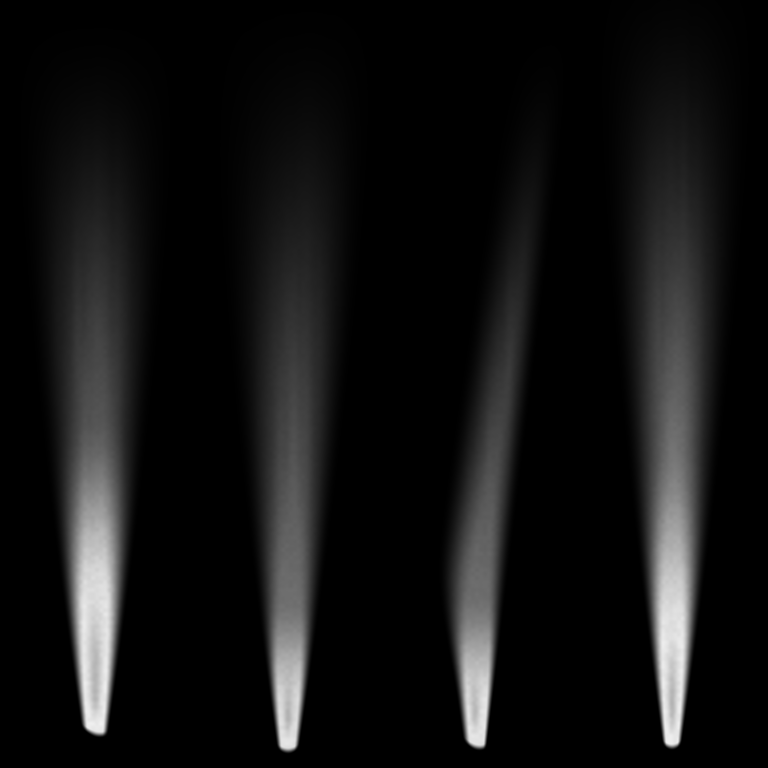
Write a three.js fragment shader that draws this background.

```glsl
varying vec2 vUv;

float hash(vec2 p) {
  return fract(sin(dot(p, vec2(127.1, 311.7))) * 43758.5453);
}

float valueNoise(vec2 p) {
  vec2 cell = floor(p);
  vec2 f = fract(p);
  f = f * f * (3.0 - 2.0 * f);
  float low = mix(hash(cell), hash(cell + vec2(1.0, 0.0)), f.x);
  float high = mix(hash(cell + vec2(0.0, 1.0)), hash(cell + vec2(1.0, 1.0)), f.x);
  return mix(low, high, f.y);
}

// Left and right borders of an upright, gently flaring cone
vec2 coneEdges(float center, float baseHalf, float flare, float height) {
  float halfWidth = baseHalf + flare * height - 0.04 * height * height;
  return center + vec2(-halfWidth, halfWidth);
}

// Borders of a cone whose left side bends over to follow the right one
vec2 bentEdges(float center, float height) {
  float outward = center - 0.015 - 0.15 * height;
  float inward = center - 0.083 + 0.15 * height;
  float gap = outward - inward;
  float left = 0.5 * (outward + inward + sqrt(gap * gap + 0.0003));
  left -= 0.008 * smoothstep(0.05, 0.25, height);
  return vec2(left, center + 0.016 + 0.125 * height);
}

// Falloff: x = strength, y = height where fading starts, z = where it ends
float fade(vec3 falloff, float height) {
  return falloff.x * (1.0 - smoothstep(falloff.y, falloff.z, height));
}

float beam(float x, float rise, vec2 edges, vec3 hot, vec3 body, float skew, float tilt) {
  float height = max(rise, 0.0);
  float u = (x - edges.x) / (edges.y - edges.x);
  float v = clamp(2.0 * u - 1.0, -1.0, 1.0);

  // Soft sides, wider higher up
  float softness = mix(0.24, 0.5, smoothstep(0.0, 0.4, height));
  float sides = smoothstep(0.0, softness * (1.0 + skew), u)
              * smoothstep(0.0, softness * (1.0 - skew), 1.0 - u);

  // Rounded lower tip
  float tip = smoothstep(-0.003, 0.006, rise - 0.007 * v * v + tilt * v);

  // Dimmer core inside the hottest part
  float coreSpan = smoothstep(0.01, 0.05, height)
                 * (1.0 - smoothstep(hot.y * 0.6, hot.y + 0.08, height));
  float core = 1.0 - 0.22 * coreSpan * exp(-v * v * 12.0);

  return sides * tip * core * min(fade(hot, height) + fade(body, height), 0.92);
}

void main() {
  vec2 p = vUv;
  vec4 baseX = vec4(0.124, 0.375, 0.618, 0.875);
  vec4 rise = p.y - vec4(0.043, 0.021, 0.026, 0.026);
  vec4 height = max(rise, 0.0);

  // Four beams from left to right
  float light = beam(p.x, rise.x, coneEdges(baseX.x, 0.017, 0.15, height.x),
                     vec3(0.50, 0.14, 0.42), vec3(0.42, 0.20, 0.95), 0.0, 0.005);
  light += beam(p.x, rise.y, coneEdges(baseX.y + 0.006 * height.y, 0.014, 0.15, height.y),
                vec3(0.40, 0.05, 0.20), vec3(0.48, 0.0, 1.0), 0.25 * height.y, 0.0);
  light += beam(p.x, rise.z, bentEdges(baseX.z, height.z),
                vec3(0.42, 0.05, 0.20), vec3(0.48, 0.0, 0.95), 0.25, 0.005);
  light += beam(p.x, rise.w, coneEdges(baseX.w + 0.005 * height.w, 0.012, 0.145, height.w),
                vec3(0.35, 0.10, 0.40), vec3(0.60, 0.05, 1.05), 0.0, 0.0);

  // Faint upright streaks and grain
  float streaks = valueNoise(p * vec2(110.0, 5.0)) - 0.5;
  float grain = valueNoise(p * 190.0) - 0.5;
  light *= 1.0 + 0.12 * streaks * smoothstep(0.2, 0.5, p.y) + 0.05 * grain;

  gl_FragColor = vec4(vec3(light), 1.0);
}
```
